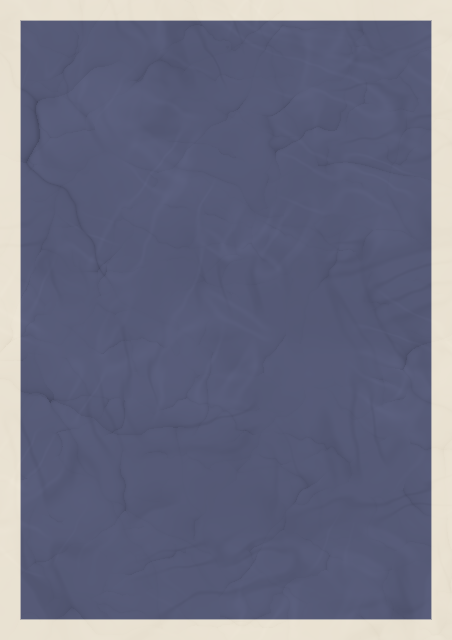
Reproduce this texture procedurally as a WebGL 2 fragment shader.

```glsl
#version 300 es
precision highp float;

uniform vec2 u_resolution;
out vec4 fragColor;

const vec3 PANEL = vec3(0.333, 0.350, 0.462);
const vec3 PAPER = vec3(0.912, 0.882, 0.820);
const float MARGIN = 0.0455;
const vec2 LIGHT = vec2(-0.6, 0.8);

vec2 hash2(vec2 p) {
    vec3 q = fract(p.xyx * vec3(0.1031, 0.1030, 0.0973));
    q += dot(q, q.yzx + 33.33);
    return fract((q.xx + q.yz) * q.zy);
}

float noise(vec2 p) {
    vec2 i = floor(p), f = fract(p);
    f = f * f * (3.0 - 2.0 * f);
    float low = mix(hash2(i).x, hash2(i + vec2(1, 0)).x, f.x);
    float high = mix(hash2(i + vec2(0, 1)).x, hash2(i + vec2(1, 1)).x, f.x);
    return mix(low, high, f.y);
}

float fbm(vec2 p) {
    float sum = 0.0, amp = 0.5;
    for (int i = 0; i < 4; i++) {
        sum += amp * noise(p);
        p = mat2(1.6, 1.2, -1.2, 1.6) * p + 7.3;
        amp *= 0.5;
    }
    return sum;
}

mat2 rotation(float a) {
    return mat2(cos(a), sin(a), -sin(a), cos(a));
}

// Folds along cell borders: a dark line plus a lit and a shaded flank
float folds(vec2 p, float scale, float angle, float lineWidth, float flankWidth) {
    vec2 bend = vec2(fbm(p * scale * 1.3 + angle), fbm(p * scale * 1.3 + 40.0 + angle)) - 0.47;
    mat2 turn = rotation(angle);
    vec2 q = turn * (p * scale + bend * 0.75) * vec2(0.75, 1.25) + angle * 17.0;
    vec2 base = floor(q);

    vec2 nearest = vec2(0.0), home = base;
    float best = 1e3;
    for (int y = -1; y <= 1; y++)
    for (int x = -1; x <= 1; x++) {
        vec2 cell = base + vec2(x, y);
        vec2 r = cell + hash2(cell) - q;
        if (dot(r, r) < best) { best = dot(r, r); nearest = r; home = cell; }
    }

    float shade = 0.0;
    for (int y = -2; y <= 2; y++)
    for (int x = -2; x <= 2; x++) {
        vec2 cell = home + vec2(x, y);
        if (cell == home) continue;
        vec2 r = cell + hash2(cell) - q;
        vec2 normal = normalize(r - nearest);
        float d = max(dot(0.5 * (r + nearest), normal), 0.0) / scale;
        float strength = smoothstep(0.25, 0.95, hash2(home + cell + 91.0).x);
        float facing = dot(normal * turn, LIGHT);
        shade += strength * (0.5 * facing * exp(-d / flankWidth) - exp(-d / lineWidth));
    }
    // Pressure varies along each fold
    return shade * mix(0.25, 1.3, smoothstep(0.3, 0.7, noise(p * scale * 2.2 + angle * 5.0)));
}

// Fine wrinkles: thin ridges of stretched noise, shown in patches
float wrinkles(vec2 p, float angle) {
    vec2 q = rotation(angle) * p;
    q += 0.10 * (vec2(fbm(p * 5.0 + angle), fbm(p * 5.0 + 20.0)) - 0.47);
    float ridge = 1.0 - abs(2.0 * noise(q * vec2(6.0, 24.0) + angle * 9.0) - 1.0);
    float patches = smoothstep(0.45, 0.75, noise(p * 6.0 + angle * 13.0));
    return smoothstep(0.72, 1.0, ridge) * patches;
}

float crumple(vec2 p) {
    float shade = 0.085 * folds(p, 3.2, 0.75, 0.0055, 0.022);
    shade += 0.055 * folds(p, 5.5, 2.2, 0.0040, 0.016);
    shade += 0.035 * folds(p, 10.0, 0.3, 0.0030, 0.011);
    for (int i = 0; i < 4; i++) {
        float tone = i % 2 == 0 ? 0.032 : -0.045;
        shade += tone * wrinkles(p, 0.45 + 0.8 * float(i));
    }
    shade += 0.07 * (fbm(p * 7.0 + 3.0) - 0.47);
    return shade + 0.018;
}

void main() {
    vec2 p = gl_FragCoord.xy / u_resolution.x;
    vec2 size = u_resolution / u_resolution.x;
    float pixel = 1.0 / u_resolution.x;

    // Panel inside an even margin
    vec2 inset = min(p, size - p) - MARGIN;
    float panel = smoothstep(-0.5 * pixel, 0.5 * pixel, min(inset.x, inset.y));

    // Creases show strongly on the panel and faintly on the paper
    float shade = clamp(crumple(p), -0.23, 0.11);
    vec3 ink = PANEL * (1.0 + shade * vec3(1.0, 1.0, 0.95));
    vec3 paper = PAPER * (1.0 + shade * vec3(0.20, 0.23, 0.28));
    fragColor = vec4(mix(paper, ink, panel), 1.0);
}
```
